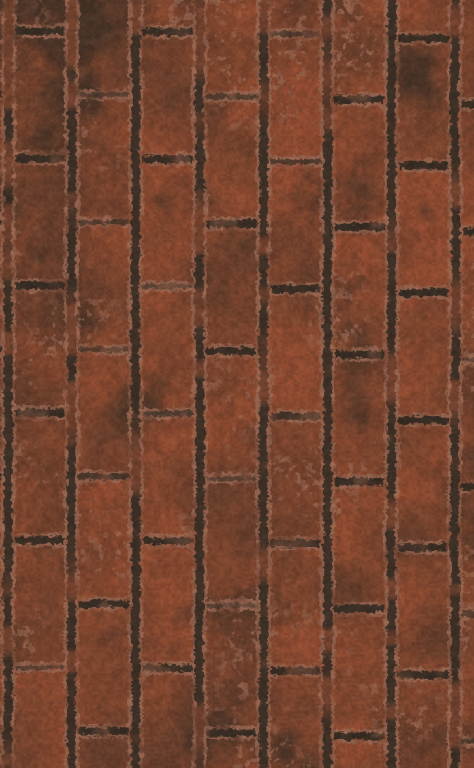
Give the GLSL for this texture, as a Shadertoy shader.

```glsl
// Worn red brick in upright half-bond columns: dark broken mortar with ragged pale rims.
// Bricks come from a staggered grid; layered value noise frays the joints and adds
// soot, flaking and grain, while a loop scatters faint scratches.

float hash(vec2 p) {
    return fract(sin(dot(p, vec2(127.1, 311.7))) * 43758.5);
}

float noise(vec2 p) {
    vec2 i = floor(p), f = fract(p);
    f = f * f * (3.0 - 2.0 * f);
    return mix(mix(hash(i), hash(i + vec2(1, 0)), f.x),
               mix(hash(i + vec2(0, 1)), hash(i + vec2(1, 1)), f.x), f.y);
}

float fbm(vec2 p) {
    float sum = 0.0, amp = 0.5;
    for (int i = 0; i < 5; i++) {
        sum += amp * noise(p);
        p = mat2(1.6, 1.2, -1.2, 1.6) * p + 7.3;
        amp *= 0.5;
    }
    return sum / 0.97;
}

// Soft-edged coverage of everything closer than halfWidth
float band(float dist, float halfWidth, float soft) {
    return 1.0 - smoothstep(halfWidth - soft, halfWidth + soft, dist);
}

float segment(vec2 p, vec2 a, vec2 b) {
    vec2 pa = p - a, ba = b - a;
    return length(pa - ba * clamp(dot(pa, ba) / dot(ba, ba), 0.0, 1.0));
}

void mainImage(out vec4 fragColor, in vec2 fragCoord) {
    const vec3 SOOT = vec3(0.22, 0.175, 0.14);
    const vec3 DULL = vec3(0.39, 0.235, 0.165);
    const vec3 CLAY = vec3(0.545, 0.285, 0.185);
    const vec3 PALE = vec3(0.57, 0.385, 0.305);

    // One unit is one column width; y runs down from the top edge
    vec2 uv = fragCoord / iResolution.y;
    vec2 g = vec2(uv.x, 1.0 - uv.y) * 12.02 - vec2(0.125, 0.0);
    float soft = 0.5 * 12.02 / iResolution.y + 0.008;

    // Staggered bricks, sagging slightly toward the right
    float column = floor(g.x);
    float course = g.y / 1.992 - 0.2435 - 0.5 * mod(column, 2.0)
                 - 0.0016 * column * column;
    vec2 brick = vec2(column, floor(course));
    float jointId = floor(course + 0.5);
    float line = floor(g.x + 0.5);

    // Distances to the joints, frayed by fine noise
    float fray = (noise(g * 17.0) - 0.5) * 0.05 + (noise(g * 34.0 + 9.0) - 0.5) * 0.045;
    float bend = (noise(vec2(line * 5.3, g.y * 1.3)) - 0.5) * 0.03;
    float dx = abs(g.x - line + bend) + fray;
    float dy = abs(course - jointId) * 1.992 + fray;

    // Clay body: cloudy tone, a shade per brick, warmer to the right
    float cloud = fbm(g * 1.3 + 3.0);
    float tone = 0.53 + (cloud - 0.5) * 1.9 + (hash(brick) - 0.5) * 0.35
               + (g.x - 3.5) * 0.035;
    vec3 color = mix(DULL, CLAY, clamp(tone, 0.0, 1.0));

    // Smoky patches, denser at the upper left
    float smoke = fbm(g * 0.95 + 21.0) + 0.06 * hash(brick + 4.0)
                - 0.014 * g.x - 0.004 * g.y;
    color = mix(color, SOOT, 0.75 * smoothstep(0.5, 0.76, smoke));

    // Flaked patches of pale specks
    float flakeArea = smoothstep(0.5, 0.72, fbm(g * 0.8 + 40.0));
    float flakes = smoothstep(0.56, 0.7, fbm(g * 11.0 + 5.0));
    color = mix(color, PALE, flakes * (0.08 + 0.7 * flakeArea));

    // Faint scratches
    for (int i = 0; i < 26; i++) {
        float k = float(i);
        vec2 a = vec2(hash(vec2(k, 1.0)) * 7.4, hash(vec2(k, 2.0)) * 12.0);
        float angle = 6.283 * hash(vec2(k, 3.0));
        vec2 b = a + (0.3 + 0.6 * hash(vec2(k, 4.0))) * vec2(cos(angle), sin(angle));
        float d = segment(g + (cloud - 0.5) * 0.3, a, b);
        color = mix(color, PALE, 0.3 * band(d, 0.008, soft) * noise(g * 8.0));
    }

    // Ragged pale rims beside the joints
    float thin = mix(0.6, 1.0, smoothstep(0.1, 0.5, hash(vec2(column, jointId + 50.0))));
    float chipped = 0.35 + 0.55 * smoothstep(0.25, 0.55, noise(g * 7.0 + 13.0));
    float rim = max(band(dx, 0.118, soft), band(dy, 0.058 * thin + 0.05, soft));
    color = mix(color, PALE, rim * chipped);

    // Cross joints stop short of the upright rims
    float cross = band(dy, 0.058 * thin, soft) * (1.0 - band(dx, 0.105, soft));
    float crossWear = 0.6 + 0.4 * smoothstep(0.2, 0.5, noise(g * 4.0 + 31.0));
    color = mix(color, SOOT, cross * crossWear * thin);

    // Upright joints fade to bare clay in blurred gaps, more so near the top
    float wear = 0.6 * noise(vec2(line * 7.7, g.y * 2.6)) + 0.4 * noise(vec2(line * 3.1, g.y * 0.7))
               - 0.13 * (1.0 - smoothstep(0.5, 3.0, g.y))
               - 0.07 * exp(-pow(g.y - 5.9, 2.0) * 1.5);
    vec3 mortar = mix(vec3(0.43, 0.245, 0.17), SOOT, smoothstep(0.26, 0.44, wear));
    color = mix(color, mortar, 0.94 * band(dx, 0.065, soft));

    // Fine grain
    color *= 1.0 + 0.16 * (noise(g * 27.0) - 0.5) + 0.14 * (noise(g * 12.0 + 8.0) - 0.5);
    fragColor = vec4(color, 1.0);
}
```
